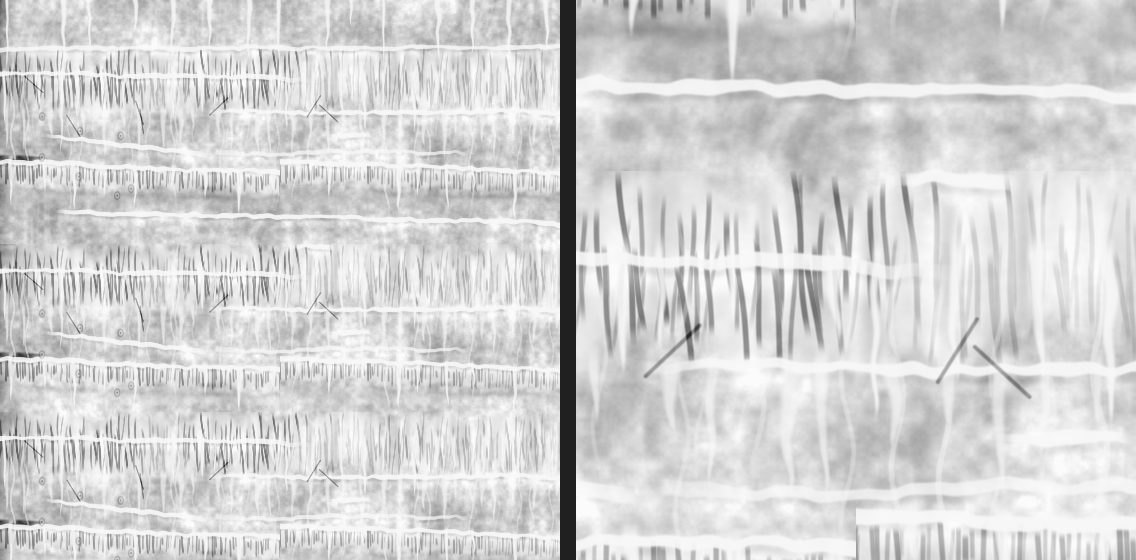
Left, the full canvas; right, a detail of the centre.
Give the GLSL for this texture map, as a WebGL 2 fragment shader.

```glsl
#version 300 es
precision highp float;
// Pale fibrous bark: three stacked courses of ridges, fringes, hairs and drips.
uniform vec2 u_resolution;
out vec4 fragColor;

float hash(vec2 p) {
    return fract(sin(dot(p, vec2(127.1, 311.7))) * 43758.5453);
}

float noise(vec2 p) {
    vec2 i = floor(p), f = fract(p);
    f = f * f * (3.0 - 2.0 * f);
    return mix(mix(hash(i), hash(i + vec2(1, 0)), f.x),
               mix(hash(i + vec2(0, 1)), hash(i + vec2(1, 1)), f.x), f.y);
}

float fbm(vec2 p) {
    float sum = 0.0, amp = 0.53;
    for (int i = 0; i < 4; i++) {
        sum += amp * noise(p);
        p = p * 2.03 + 17.3;
        amp *= 0.5;
    }
    return sum;
}

float band(float a, float b, float soft, float v) {
    return smoothstep(a - soft, a + soft, v) * (1.0 - smoothstep(b - soft, b + soft, v));
}

// Mottled, grainy, vertically streaked skin
float surface(vec2 p) {
    float streak = fbm(vec2(p.x * 55.0 + 3.0 * noise(p * 9.0), p.y * 7.0));
    return 0.835 + 0.34 * (fbm(p * vec2(9, 15)) - 0.5)
         + 0.28 * (fbm(p * 95.0) - 0.5) + 0.24 * (streak - 0.5);
}

// Thin hairs hanging from t = 0, with random lean, bend and length
float hairs(float x, float t, float count, float lean, float len, float seed) {
    float ink = 0.0, cell = floor(x * count);
    for (int i = -2; i <= 2; i++) {
        float id = cell + float(i);
        float h = hash(vec2(id, seed)), k = hash(vec2(id, seed + 5.7));
        float center = (id + h) / count + lean * (k - 0.5) * t
                     + 0.12 / count * sin(t * 70.0 + h * 40.0);
        float width = 0.0003 + 0.0007 * k;
        float shape = 1.0 - smoothstep(width, width + 0.0016, abs(x - center));
        float start = 0.3 * len * hash(vec2(id, seed + 2.1));
        ink = max(ink, shape * band(start, len * (0.5 + 0.5 * h), len * 0.07, t) * (0.4 + 0.6 * k));
    }
    return ink;
}

// White tapering runs below a ridge
float drips(float x, float t, float count, float len, float seed) {
    float sum = 0.0, cell = floor(x * count);
    for (int i = -1; i <= 1; i++) {
        float id = cell + float(i), h = hash(vec2(id, seed));
        float reach = len * (0.3 + 0.7 * hash(vec2(id, seed + 3.3)));
        float width = (0.002 + 0.005 * h) * (1.0 - clamp(t / reach, 0.0, 1.0));
        float center = (id + 0.2 + 0.6 * h) / count + 0.005 * (noise(vec2(t * 45.0, id)) - 0.5);
        sum = max(sum, (1.0 - smoothstep(width * 0.4, width + 0.002, abs(x - center)))
            * band(-0.008, reach, 0.008, t));
    }
    return sum;
}

// Sagging ledge: bright line, shadow beneath, faint glow
float ledge(float tone, float x, float t, float seed, float mask) {
    t += 0.010 * (fbm(vec2(x * 13.0, seed)) - 0.5) + 0.004 * (noise(vec2(x * 75.0, seed)) - 0.5);
    float width = 0.0012 + 0.0025 * noise(vec2(x * 32.0, seed + 4.0));
    float line = 1.0 - smoothstep(width, width + 0.0022, abs(t));
    tone -= mask * 0.13 * band(0.003, 0.008, 0.003, t) * noise(vec2(x * 45.0, seed));
    tone += mask * 0.07 * band(-0.002, 0.017, 0.008, t);
    return mix(tone, 0.97, line * mask * 0.9);
}

void main() {
    vec2 p = gl_FragCoord.xy / u_resolution;
    float x = p.x, d = 1.0 - p.y;

    // Depth within the current course; the first is the tallest
    float r = d - (d < 0.435 ? 0.134 : d < 0.735 ? 0.486 : 0.785);
    float first = 1.0 - step(0.435, d);
    float inner = smoothstep(-0.05, 0.0, r) * (1.0 - smoothstep(0.2, 0.245, r));
    float tone = mix(surface(vec2(x, d + 3.0)), surface(vec2(x, r + 1.0)), inner);
    tone -= 0.07 * band(0.205, 0.285, 0.015, r) * first;
    tone -= 0.035 * band(0.07, 0.14, 0.012, r);

    // Hairy belt
    float ragged = 0.04 * (noise(vec2(x * 42.0, 2.0)) - 0.5);
    float belt = band(-0.036, 0.058, 0.014, r + ragged);
    tone = mix(tone, 0.92 + 0.25 * (noise(vec2(x * 110.0, r * 12.0)) - 0.5), belt * 0.7);
    float strength = 0.42 - 0.24 * smoothstep(0.5, 0.85, x);
    float patchy = smoothstep(0.2, 0.55, noise(vec2(x * 14.0, r * 12.0 + 8.0)));
    float ink = max(hairs(x, r + 0.047, 105.0, 0.22, 0.11, 1.0), hairs(x, r + 0.01, 140.0, 0.3, 0.075, 2.0));
    tone -= ink * strength * mix(0.35, 1.0, patchy);

    // Short dense fringe, stepped at mid width
    float f = r - 0.155 - 0.03 * fract(x * 2.0) * 0.65;
    float fringe = band(0.0, 0.034, 0.006, f + 0.3 * ragged);
    tone = mix(tone, 0.92, fringe * 0.7);
    tone -= 0.38 * hairs(x, f, 190.0, 0.12, 0.04, 6.0) * (1.0 - 0.4 * x);
    float stain = f - 0.046 + 0.02 * (fbm(vec2(x * 20.0, 9.0)) - 0.5);
    tone -= 0.12 * band(-0.003, 0.005, 0.005, stain) * noise(vec2(x * 16.0, 3.0));

    // Darkened left edge
    tone -= 0.5 * exp(-x * 38.0) * fbm(vec2(x * 30.0, r * 24.0));
    tone -= 0.65 * band(-0.012, 0.001, 0.003, f) * (1.0 - smoothstep(0.03, 0.12, x)) * noise(vec2(x * 90.0, r * 150.0));

    // Ledges
    tone = ledge(tone, x, r + 0.004 - 0.02 * x, 1.0, 1.0 - smoothstep(0.48, 0.58, x));
    tone = ledge(tone, x, r - 0.066, 2.0, smoothstep(0.36, 0.42, x));
    tone = ledge(tone, x, r - 0.1 - 0.11 * x, 3.0, band(0.09, 0.36, 0.02, x));
    tone = ledge(tone, x, r - 0.108, 4.0, band(0.59, 0.66, 0.01, x));
    tone = ledge(tone, x, r - 0.139, 5.0, band(0.4, 0.83, 0.03, x) * 0.8);
    tone = ledge(tone, x, f, 6.0, 1.0);
    tone = ledge(tone, x, d - 0.375 - 0.025 * x, 7.0, smoothstep(0.09, 0.13, x));
    tone = ledge(tone, x, d - 0.44, 8.0, band(0.53, 0.59, 0.01, x));
    tone = ledge(tone, x, d - 0.085, 9.0, 0.9);

    // Drips and long seams
    float runs = max(drips(x, r, 24.0, 0.1, 3.0), drips(x, f, 18.0, 0.085, 7.0));
    runs = max(runs, 0.75 * drips(x, r - 0.066, 30.0, 0.08, 11.0));
    runs = max(runs, drips(x, d + 0.01, 15.0, 0.13, 15.0));
    runs = max(runs, 0.6 * hairs(x, r + 0.05, 32.0, 0.05, 0.3, 21.0));
    tone = mix(tone, 0.97, runs * 0.85);

    // Stray twigs and small knots
    for (int i = 0; i < 7; i++) {
        float s = float(i) + 1.0;
        vec2 q = vec2(x, r) - vec2(0.05 + 0.65 * hash(vec2(s, 4.0)), 0.01 + 0.09 * hash(vec2(s, 8.0)));
        vec2 axis = normalize(vec2(hash(vec2(s, 2.0)) - 0.5, 0.4));
        float away = length(q - axis * clamp(dot(q, axis), -0.022, 0.022));
        tone -= 0.3 * (1.0 - smoothstep(0.0003, 0.002, away));
        vec2 k = vec2(x, r) - vec2(0.04 + 0.22 * hash(vec2(s, 13.0)), 0.05 + 0.18 * hash(vec2(s, 17.0)));
        float ring = length(k * vec2(1.4, 1.0));
        tone -= 0.14 * band(0.005, 0.008, 0.0015, ring) + 0.2 * (1.0 - smoothstep(0.001, 0.003, ring));
    }
    fragColor = vec4(vec3(clamp(tone, 0.05, 0.985)), 1.0);
}
```
